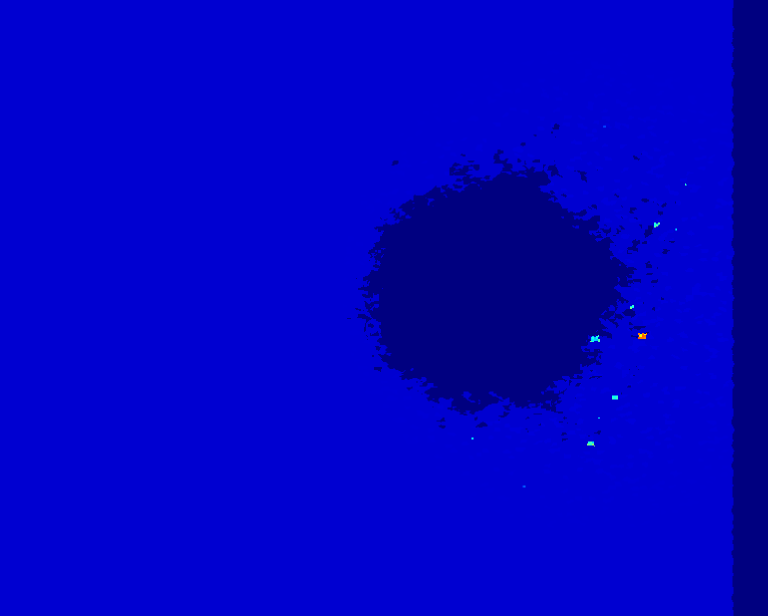
A WebGL 2 fragment shader for this texture map:

```glsl
#version 300 es
precision highp float;
// Heat map: a ragged cold blob with drifting specks, hot sparks and a cold band at the right.

#define CENTER vec2(0.798, 0.523)
#define BAND_X 1.1895
#define GRID 614.0
#define COARSE vec2(40.0, 54.0)
#define FINE vec2(105.0, 180.0)
#define COLD 0.0
#define BASE 0.08
#define WARM 0.09
#define EDGE_LEVEL 0.5
#define EDGE_SLOPE 17.0

uniform vec2 u_resolution;
out vec4 outColor;

const float TAU = 6.2831853;

// Blob radius at sixteen even angles, counterclockwise from the right
const float RADII[16] = float[16](
  0.207, 0.212, 0.186, 0.202, 0.189, 0.192, 0.206, 0.198,
  0.202, 0.210, 0.194, 0.191, 0.180, 0.196, 0.189, 0.176);

// Sparks: x, y, size, heat
const vec4 SPARKS[12] = vec4[12](
  vec4(1.067, 0.635, 0.0050, 0.40), vec4(0.965, 0.450, 0.0075, 0.38),
  vec4(1.043, 0.454, 0.0065, 0.64), vec4(0.999, 0.355, 0.0050, 0.36),
  vec4(0.960, 0.280, 0.0058, 0.42), vec4(1.026, 0.502, 0.0040, 0.40),
  vec4(1.114, 0.700, 0.0022, 0.40), vec4(1.098, 0.627, 0.0018, 0.28),
  vec4(0.972, 0.322, 0.0020, 0.33), vec4(0.767, 0.288, 0.0025, 0.30),
  vec4(0.981, 0.795, 0.0025, 0.20), vec4(0.851, 0.210, 0.0025, 0.20));

float hash(vec2 p) {
  vec3 q = fract(vec3(p.xyx) * 0.1031);
  q += dot(q, q.yzx + 33.33);
  return fract((q.x + q.y) * q.z);
}

// Rainbow ramp from deep blue to red
vec3 heatColor(float heat) {
  return clamp(1.5 - abs(4.0 * heat - vec3(3.0, 2.0, 1.0)), 0.0, 1.0);
}

// Cellular noise: one random value per blocky patch
float patches(vec2 p) {
  vec2 cell = floor(p);
  float nearest = 9.0, value = 0.0;
  for (int j = -1; j <= 1; j++) {
    for (int i = -1; i <= 1; i++) {
      vec2 id = cell + vec2(i, j);
      vec2 seed = id + vec2(hash(id + 7.3), hash(id + 41.7));
      vec2 away = abs(p - seed);
      float dist = max(away.x, away.y);
      if (dist < nearest) {
        nearest = dist;
        value = hash(id + 93.1);
      }
    }
  }
  return value;
}

float blobRadius(vec2 dir) {
  float turn = mod(atan(dir.y, dir.x) / TAU * 16.0 + 16.0, 16.0);
  int i = int(turn) % 16;
  return mix(RADII[i], RADII[(i + 1) % 16], fract(turn));
}

// Noise level above which a cell is cold, by distance from the blob edge
float coldThreshold(vec2 p) {
  vec2 offset = p - CENTER;
  float r = length(offset);
  vec2 dir = offset / max(r, 1e-4);
  float d = r - blobRadius(dir);
  if (d < 0.0) return EDGE_LEVEL + EDGE_SLOPE * d;
  float spread = 0.068 + 0.044 * dir.x + 0.012 * dir.y;
  return EDGE_LEVEL + 0.44 * (1.0 - exp(-2.6 * d / spread)) + 0.02 * d / spread + 0.1 * d;
}

float heatAt(vec2 point) {
  vec2 id = floor(point * GRID);
  vec2 p = (id + 0.5) / GRID;

  // Blob and specks
  float fine = patches(p * FINE + 19.0);
  float noise = 0.55 * patches(p * COARSE) + 0.45 * fine;
  float halo = smoothstep(0.42, 0.2, length(p - vec2(0.95, 0.53)));
  float heat = mix(BASE, WARM, halo * step(0.88, fine));
  if (noise > coldThreshold(p)) heat = COLD;

  // Sparks with uneven borders
  for (int i = 0; i < 12; i++) {
    vec4 s = SPARKS[i];
    vec2 q = abs(p - s.xy) * vec2(1.0, 1.5);
    float grain = hash(floor(id * 0.5) + 5.0);
    if (max(q.x, q.y) < s.z * (0.6 + 0.6 * grain)) heat = s.w * (0.75 + 0.5 * grain);
  }

  // Right band with a wavering border
  float wobble = 0.0012 * sin(p.y * 310.0 + 2.0 * sin(p.y * 47.0)) + 0.001 * sin(p.y * 173.0);
  return p.x > BAND_X + wobble ? COLD : heat;
}

void main() {
  // Four samples per pixel soften the cell borders
  vec3 color = vec3(0.0);
  for (int k = 0; k < 4; k++) {
    vec2 jitter = vec2(k % 2, k / 2) * 0.5 - 0.25;
    color += heatColor(heatAt((gl_FragCoord.xy + jitter) / u_resolution.y));
  }
  outColor = vec4(color * 0.25, 1.0);
}
```
